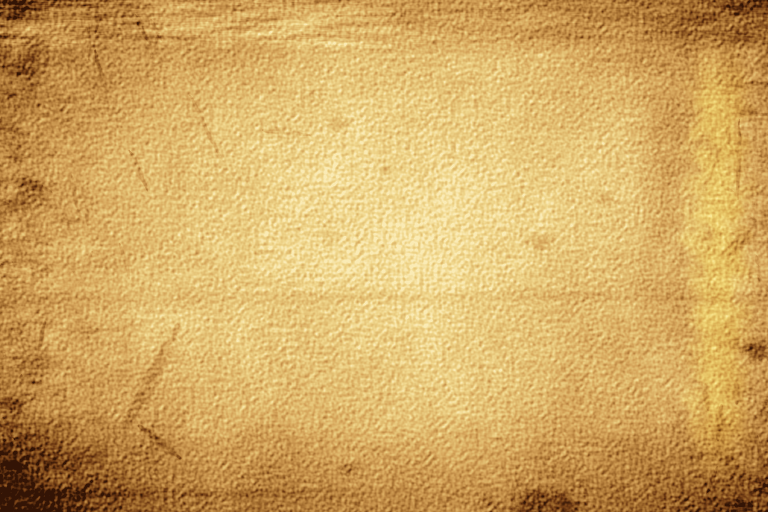
This texture is drawn by a Shadertoy shader. Its source:

```glsl
// Aged golden parchment: a warm central glow fading to burnt edges.
// A scalar tone gathers vignette, bands, stains, scratches and leather grain,
// then a colour ramp turns it into ochres. Lengths are in canvas heights.

vec2 hash22(vec2 p) {
    vec3 q = fract(p.xyx * vec3(0.1031, 0.103, 0.0973));
    q += dot(q, q.yzx + 33.33);
    return fract((q.xx + q.yz) * q.zy);
}
float corner(vec2 cell, vec2 offset) { return dot(hash22(cell) * 2.0 - 1.0, offset); }
float gradientNoise(vec2 p) {
    vec2 i = floor(p), f = fract(p), e = vec2(0, 1);
    vec2 u = f * f * f * (f * (f * 6.0 - 15.0) + 10.0);
    float low = mix(corner(i, f), corner(i + e.yx, f - e.yx), u.x);
    float high = mix(corner(i + e.xy, f - e.xy), corner(i + e.yy, f - e.yy), u.x);
    return mix(low, high, u.y);
}
float fbm(vec2 p) {
    float sum = 0.0, amp = 1.0;
    for (int i = 0; i < 5; i++) {
        sum += amp * gradientNoise(p);
        p = mat2(1.6, 1.2, -1.2, 1.6) * p + 7.3;
        amp *= 0.55;
    }
    return sum;
}
// Soft window that is one between lo and hi
float band(float x, float lo, float hi, float soft) {
    return smoothstep(lo - soft, lo + soft, x) * (1.0 - smoothstep(hi - soft, hi + soft, x));
}
float bump(float x, float centre, float width) {
    float d = (x - centre) / width;
    return exp(-d * d);
}
// Stroke tapering towards both ends
float stroke(vec2 p, vec2 a, vec2 b, float width) {
    vec2 d = b - a;
    float h = clamp(dot(p - a, d) / dot(d, d), 0.0, 1.0);
    float w = width * (0.35 + 2.6 * h * (1.0 - h));
    return 1.0 - smoothstep(0.3 * w, w, length(p - a - d * h));
}
float scratches(vec2 p) {
    vec4 lines[12] = vec4[12](
        vec4(.348, .365, .244, .160), vec4(.273, .170, .352, .105), vec4(.371, .814, .434, .684),
        vec4(.512, .746, .605, .736), vec4(.254, .707, .289, .629), vec4(.186, .902, .205, .824),
        vec4(.264, .970, .293, .912), vec4(.088, .375, .074, .307), vec4(1.445, .766, 1.441, .610),
        vec4(1.410, .209, 1.402, .140), vec4(1.377, .248, 1.383, .199), vec4(1.436, .252, 1.440, .213));
    float sum = 0.0;
    for (int i = 0; i < 12; i++) {
        float width = i == 0 ? 0.02 : i == 1 || i > 8 ? 0.011 : 0.007;
        sum += stroke(p, lines[i].xy, lines[i].zw, width);
    }
    // Faint random scuffs crowding the side edges
    for (int i = 0; i < 28; i++) {
        vec2 r = hash22(vec2(i, 17)), s = hash22(vec2(i, 53)) - 0.5;
        float inset = 0.3 * r.x * r.x;
        vec2 a = vec2(i % 3 == 0 ? 1.49 - 0.4 * inset : inset, r.y);
        sum += 0.55 * stroke(p, a, a + s * vec2(0.06, 0.14), 0.006);
    }
    return sum;
}
// Each stain: centre, radius, strength
float stains(vec2 p, float rough) {
    vec4 spots[12] = vec4[12](
        vec4(1.055, .529, .026, 1.1), vec4(1.178, .611, .018, 0.9), vec4(.756, .668, .012, 1.2),
        vec4(.664, .752, .030, 0.8), vec4(1.469, .574, .011, 2.5), vec4(1.445, .531, .025, 1.6),
        vec4(1.475, .312, .035, 1.8), vec4(.070, .252, .012, 2.0), vec4(.674, .086, .022, 1.1),
        vec4(.030, .610, .060, 1.1), vec4(1.050, .000, .085, 1.3), vec4(.640, .530, .035, 0.7));
    float sum = 0.0;
    for (int i = 0; i < 12; i++) {
        float d = length((p - spots[i].xy) * vec2(1.0, 1.6)) / spots[i].z;
        sum += spots[i].w * (1.0 - smoothstep(0.2, 1.3, d + rough));
    }
    return sum;
}
// Relief of a pebbled surface lit from the upper left
float leather(vec2 p) {
    vec2 light = vec2(-0.0035, 0.0035);
    float relief = gradientNoise(p * 112.0) - gradientNoise((p + light) * 112.0);
    return 1.7 * relief + 1.2 * gradientNoise(p * 175.0 + 9.3);
}
vec3 ochreRamp(float tone) {
    vec3 stops[8] = vec3[8](
        vec3(.20, .08, .02), vec3(.45, .24, .08), vec3(.62, .41, .17), vec3(.75, .54, .27),
        vec3(.84, .65, .36), vec3(.89, .75, .45), vec3(.94, .84, .55), vec3(.98, .92, .71));
    vec3 c = stops[0];
    for (int i = 1; i < 8; i++) c = mix(c, stops[i], clamp(tone - float(i - 1), 0.0, 1.0));
    return c;
}
void mainImage(out vec4 fragColor, in vec2 fragCoord) {
    vec2 p = fragCoord / iResolution.y;
    float cloud = fbm(p * 4.0), rough = fbm(p * 22.0 + 3.0);
    float fibre = fbm(p * vec2(7.0, 75.0));
    float edge = smoothstep(0.45, 0.8, abs(p.x - 0.75));
    // Vignette and central glow
    vec2 v = (p - vec2(0.8, 0.53)) / vec2(0.75, 0.5), g = p - vec2(0.74, 0.57);
    float d = dot(v, v);
    float tone = 5.6 - 1.5 * d - 0.45 * d * d + 0.8 * exp(-14.0 * dot(g, g));
    tone += 0.8 * cloud + (0.5 + 0.8 * edge) * rough;
    // Worn strip along the top, streaked at the left
    float top = smoothstep(-0.012, 0.012, p.y - 0.91 + 0.02 * cloud + 0.012 * rough);
    float right = smoothstep(0.55, 0.9, p.x);
    tone += top * mix(0.6 + 2.2 * fibre, 0.8 * fibre - 0.6, right);
    tone -= 0.8 * bump(p.y, 1.0, 0.02) * (1.0 - right);
    // Right-hand yellow and shadow bands, crease and lower stripes
    float yellow = band(p.x + 0.04 * rough, 1.36, 1.45, 0.035) * band(p.y, 0.1, 0.87, 0.08);
    tone += 0.9 * yellow - 0.6 * band(p.x, 1.25, 1.345, 0.03) * band(p.y, 0.38, 0.77, 0.08);
    tone -= (0.5 + 0.9 * rough) * bump(p.y + 0.01 * cloud, 0.418, 0.012);
    tone -= 0.5 * (1.0 - smoothstep(0.12, 0.2, p.y + 0.03 * cloud));
    tone -= 0.7 * bump(p.y, 0.035, 0.009) * (1.0 - smoothstep(0.5, 0.9, p.x));
    tone -= 1.3 * edge * smoothstep(0.1, 0.5, fbm(p * vec2(9.0, 26.0) + 5.0));
    // Marks and fine grain
    tone -= stains(p, 0.9 * rough);
    tone -= 1.5 * scratches(p + 0.004 * rough) * smoothstep(-0.7, 0.3, rough);
    tone += 1.2 * leather(p) + 0.4 * fibre;
    vec3 col = ochreRamp(tone) * mix(vec3(1), vec3(1.0, 0.99, 0.83), yellow);
    fragColor = vec4(clamp(col, 0.0, 1.0), 1.0);
}
```
